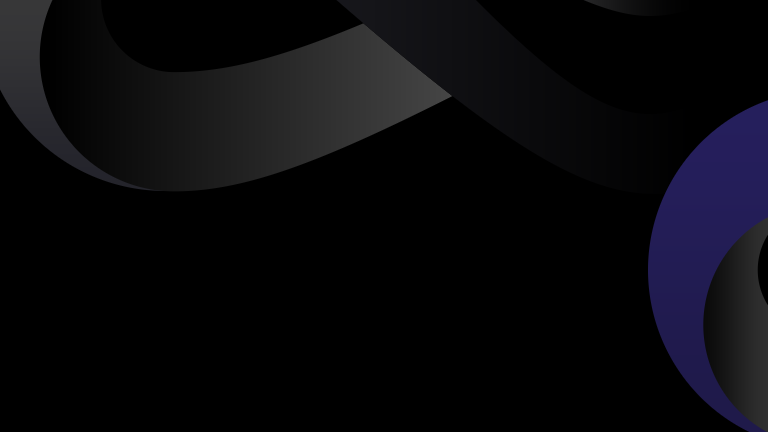
Give the GLSL for this background, as a WebGL 1 fragment shader.

```glsl
precision highp float;
uniform vec2 u_resolution;

// Antialiased coverage of the region where the distance is negative
float cover(float dist) {
  return clamp(0.5 - dist * u_resolution.y, 0.0, 1.0);
}

float circle(vec2 p, vec2 center, float radius) {
  return length(p - center) - radius;
}

// Approximate distance to a hyperbolic bend, positive below its apex
float bend(vec2 p, vec2 apex, float rise, float width) {
  float u = (p.x - apex.x) / width;
  float s = sqrt(1.0 + u * u);
  float slope = rise * u / (width * s);
  return (p.y - apex.y + rise * (s - 1.0)) / sqrt(1.0 + slope * slope);
}

void main() {
  // Height is one unit, y runs downward from the top edge
  vec2 p = vec2(gl_FragCoord.x, u_resolution.y - gl_FragCoord.y) / u_resolution.y;
  vec3 color = vec3(0.0);
  bool leftCap = p.x < 0.403;

  // Crescent behind the left loop
  float crescent = leftCap ? circle(p, vec2(0.382, 0.014), 0.428) : 1.0;
  vec3 slate = mix(vec3(0.215, 0.215, 0.22), vec3(0.14, 0.14, 0.17), smoothstep(0.0, 0.44, p.y));
  color = mix(color, slate, cover(crescent));

  // Edges of the crossing band
  float bandLower = bend(p, vec2(1.516, 0.449), 0.333, 0.347);
  float bandUpper = bend(p, vec2(1.505, 0.264), 0.303, 0.255);

  // Grey ribbon: round cap on the left, sweeping arm on the right
  float outer = leftCap ? circle(p, vec2(0.403, 0.132), 0.311)
                        : bend(p, vec2(0.403, 0.443), 0.199, 0.347);
  float inner = leftCap ? circle(p, vec2(0.403, -0.002), 0.169)
                        : bend(p, vec2(0.403, 0.167), 0.185, 0.347);
  vec3 ribbon = vec3(0.27 * clamp((p.x - 0.11) / 0.93, 0.0, 1.0));
  color = mix(color, ribbon, cover(outer) * cover(-bandLower));
  color = mix(color, vec3(0.0), cover(inner));

  // Far side of the ribbon, fading toward the right loop
  float holeTop = bend(p, vec2(1.505, 0.037), 0.097, 0.162);
  float farFade = 1.0 - smoothstep(1.12, 1.62, p.x);
  float farSide = cover(max(bandUpper, holeTop)) * step(1.0, p.x);
  color = mix(color, vec3(0.27, 0.27, 0.28) * farFade, farSide);

  // Dark diagonal band in front
  float bandFade = clamp((1.6 - p.x) / 0.8, 0.0, 1.0);
  color = mix(color, vec3(0.088, 0.088, 0.105) * bandFade, cover(max(bandLower, -bandUpper)));

  // Violet disc with a nested grey ring
  vec3 violet = mix(vec3(0.145, 0.12, 0.36), vec3(0.12, 0.10, 0.29), smoothstep(0.25, 1.0, p.y));
  color = mix(color, violet, cover(circle(p, vec2(1.917, 0.625), 0.417)));
  vec3 ringGrey = vec3(mix(0.035, 0.19, smoothstep(1.61, 1.79, p.x)));
  color = mix(color, ringGrey, cover(circle(p, vec2(1.91, 0.752), 0.282)));
  color = mix(color, vec3(0.0), cover(circle(p, vec2(1.907, 0.625), 0.153)));

  gl_FragColor = vec4(color, 1.0);
}
```
